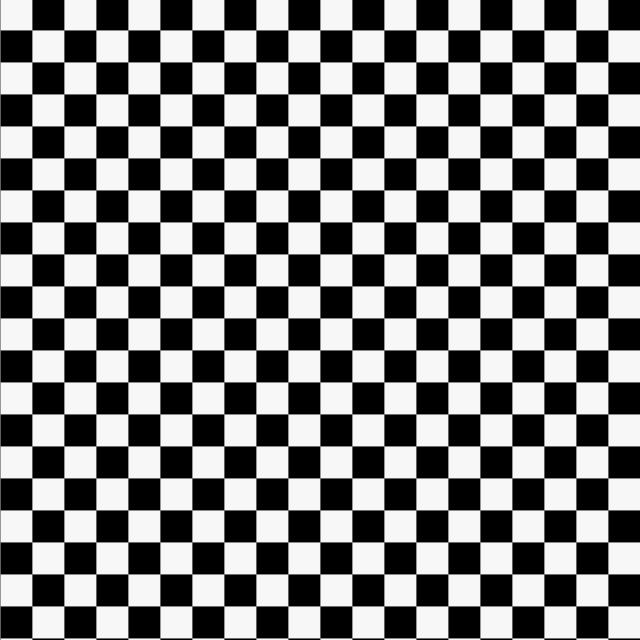
Reproduce this pattern procedurally as a Shadertoy shader.

```glsl
// Black and off-white checkerboard, 20 by 20 squares (10 repeats each way).
// A signed triangle wave per axis gives the distance to the nearest edge;
// the product of the two clamped waves is a softly filtered checker.

// Signed distance to the nearest whole number, changing sign at each one.
vec2 signedEdgeDistance(vec2 p) {
    return 0.5 - abs(mod(p + 0.5, 2.0) - 1.0);
}

void mainImage(out vec4 fragColor, in vec2 fragCoord) {
    // Grid in square units, nudged slightly off the canvas border.
    vec2 cell = fragCoord / iResolution.xy * 20.0 - vec2(0.01, 0.05);

    // Soft edge width, never narrower than one pixel.
    vec2 halfWidth = max(vec2(0.025), 10.0 / iResolution.xy);
    vec2 side = clamp(signedEdgeDistance(cell) / halfWidth, -1.0, 1.0);

    // Equal signs are black squares, opposite signs are light ones.
    float light = 0.5 - 0.5 * side.x * side.y;
    fragColor = vec4(vec3(0.967 * light), 1.0);
}
```
